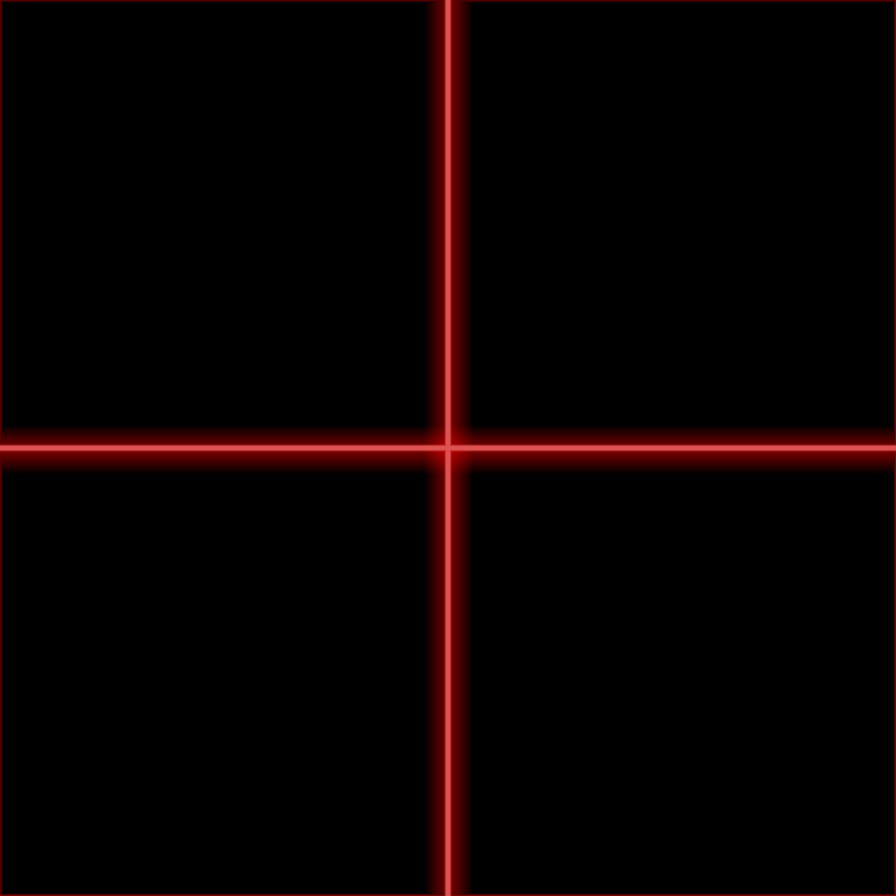
Give the GLSL for this background, as a three.js fragment shader.

```glsl
// Two thin glowing red beams cross at the centre of a black field,
// with a faint red rim. Each beam is a pale core over a soft halo,
// both shaped from the distance to the beam axis.

varying vec2 vUv;

// Halo that fades linearly to black
float halo(float dist) {
  return 0.50 * max(1.0 - dist / 0.0275, 0.0);
}

// Narrow bright centre with soft edges
float core(float dist) {
  return 1.0 - smoothstep(0.0014, 0.0048, dist);
}

// Hairline along one side of the canvas
float rim(float dist) {
  return 1.0 - smoothstep(0.0, 0.0035, dist);
}

void main() {
  vec2 fromCentre = vUv - 0.5;
  vec2 axisDist = abs(fromCentre);

  // Halos sit slightly right and low, and screen together at the crossing
  float upright = halo(abs(fromCentre.x - 0.0008));
  float level = halo(abs(fromCentre.y + 0.0018));
  vec3 color = vec3(upright + level - upright * level, 0.0, 0.0);

  // Rim, a little stronger at the right and bottom
  float dimRim = max(rim(vUv.x), rim(1.0 - vUv.y));
  float brightRim = max(rim(1.0 - vUv.x), rim(vUv.y));
  color.r = max(color.r, max(0.34 * dimRim, 0.50 * brightRim));

  // Pale red cores
  float beam = max(core(axisDist.x), core(axisDist.y));
  color = mix(color, vec3(0.87, 0.32, 0.32), beam);

  gl_FragColor = vec4(color, 1.0);
}
```
